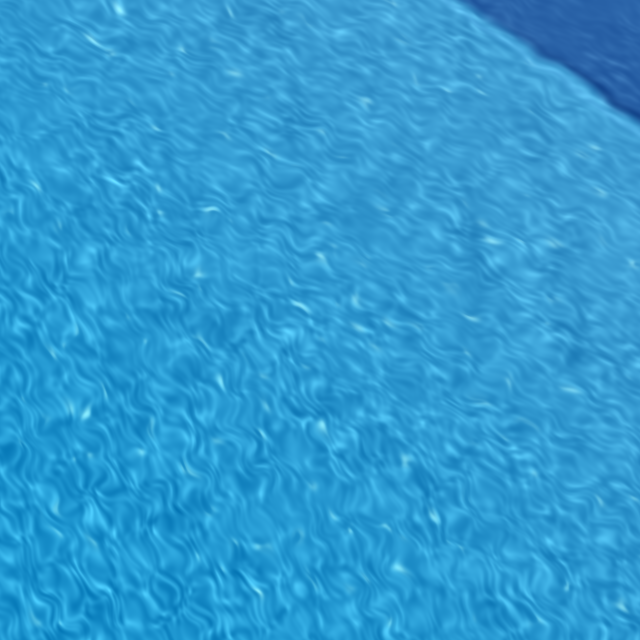
Reproduce this texture procedurally as a WebGL 2 fragment shader.

```glsl
#version 300 es
precision highp float;
precision highp int;

uniform vec2 u_resolution;
out vec4 outColor;

// Water colours
const vec3 NEAR_BLUE = vec3(0.125, 0.600, 0.825);
const vec3 FAR_BLUE = vec3(0.255, 0.625, 0.830);
const vec3 RIPPLE_TINT = vec3(0.050, 0.060, 0.050);
const vec3 GLINT_TINT = vec3(0.36, 0.27, 0.12);
const vec3 DEEP_BLUE = vec3(0.165, 0.390, 0.660);

// Ripple shape, in canvas units
const vec2 FINE_SIZE = vec2(0.026, 0.0105);
const vec2 WIDE_SIZE = vec2(0.050, 0.021);
const float PATCH_SIZE = 0.13;
const float BEND_SIZE = 0.045;
const float BEND_AMOUNT = 0.010;
const float FAR_ANGLE = -0.60;
const float NEAR_ANGLE = -1.13;
const float NOISE_GAIN = 4.4;

// Glints
const float GLINT_CELL = 0.034;
const float GLINT_CHANCE = 0.14;
const vec2 GLINT_SIZE = vec2(0.0105, 0.0060);

// Deep corner, bounded by a slanted edge
const vec2 EDGE_POINT = vec2(1.0, 0.805);
const vec2 EDGE_NORMAL = vec2(0.565, 0.825);

// Integer hash giving two values from 0 to 1
vec2 hash2(vec2 cell, uint seed) {
    uvec2 v = uvec2(ivec2(cell)) + uvec2(seed * 747u, seed * 1931u);
    v = v * 1664525u + 1013904223u;
    v.x += v.y * 1664525u;
    v.y += v.x * 1664525u;
    v ^= v >> 16u;
    v.x += v.y * 1664525u;
    v.y += v.x * 1664525u;
    v ^= v >> 16u;
    return vec2(v & 65535u) / 65535.0;
}

float cornerSlope(vec2 cell, vec2 offset, uint seed) {
    return dot(hash2(cell, seed) * 2.0 - 1.0, offset);
}

// Gradient noise scaled to about unit deviation
float noise(vec2 p, uint seed) {
    vec2 i = floor(p);
    vec2 f = p - i;
    vec2 w = f * f * f * (f * (f * 6.0 - 15.0) + 10.0);
    vec2 e = vec2(1.0, 0.0);
    float low = mix(cornerSlope(i, f, seed), cornerSlope(i + e.xy, f - e.xy, seed), w.x);
    float high = mix(cornerSlope(i + e.yx, f - e.yx, seed), cornerSlope(i + e.xx, f - e.xx, seed), w.x);
    return NOISE_GAIN * mix(low, high, w.y);
}

// Coordinates along and across a direction
vec2 alongAcross(vec2 p, float angle) {
    vec2 d = vec2(cos(angle), sin(angle));
    return vec2(dot(p, d), dot(p, vec2(-d.y, d.x)));
}

float streaks(vec2 p, float angle, uint seed) {
    vec2 q = alongAcross(p, angle);
    return 0.78 * noise(q / FINE_SIZE, seed) + 0.55 * noise(q / WIDE_SIZE, seed + 1u);
}

// Scattered soft flecks lying along the ripples
float glints(vec2 p, float angle) {
    vec2 home = floor(p / GLINT_CELL);
    float sum = 0.0;
    for (int y = -1; y <= 1; y++) {
        for (int x = -1; x <= 1; x++) {
            vec2 cell = home + vec2(x, y);
            vec2 centre = (cell + hash2(cell, 21u)) * GLINT_CELL;
            vec2 traits = hash2(cell, 22u);
            vec2 q = alongAcross(p - centre, angle) / (GLINT_SIZE * mix(0.6, 1.2, traits.y));
            sum += step(traits.x, GLINT_CHANCE) * mix(0.35, 1.0, traits.y) * exp(-dot(q, q));
        }
    }
    return sum;
}

void main() {
    vec2 uv = gl_FragCoord.xy / u_resolution;
    float far = smoothstep(0.1, 1.7, uv.x * 0.8 + uv.y);

    // Bent ripples, steep nearby and slanted far away
    vec2 bend = vec2(noise(uv / BEND_SIZE, 1u), noise(uv / BEND_SIZE, 2u));
    vec2 p = uv + BEND_AMOUNT * 0.5 * bend * mix(1.3, 0.6, far);
    p.y += 0.14 * p.y * p.y;
    float turn = smoothstep(0.15, 0.75, far);
    float ripple = streaks(p, NEAR_ANGLE, 5u) * (1.0 - turn) + streaks(p, FAR_ANGLE, 9u) * turn;
    ripple /= length(vec2(1.0 - turn, turn));

    // Calm and busy patches
    float patchiness = noise(uv / PATCH_SIZE, 13u);
    float strength = mix(1.1, 0.62, far) * clamp(1.0 + 0.22 * patchiness, 0.5, 1.5);
    float light = ripple + 0.13 * (ripple * ripple - 1.0);
    light = strength * light + 0.28 * noise(uv / (PATCH_SIZE * 0.6), 14u);

    // Water surface and glints
    vec3 color = mix(NEAR_BLUE, FAR_BLUE, far) + RIPPLE_TINT * light;
    float sparkle = glints(p, mix(NEAR_ANGLE, FAR_ANGLE, turn));
    sparkle *= smoothstep(-1.2, 1.2, ripple) * mix(1.0, 0.5, far);
    color += GLINT_TINT * sparkle;

    // Deep corner with a pale rim and a dark seam
    float edge = dot(uv - EDGE_POINT, EDGE_NORMAL) + 0.0025 * bend.x;
    vec3 deep = DEEP_BLUE + RIPPLE_TINT * light * 0.55;
    color = mix(color, deep, smoothstep(-0.008, 0.014, edge));
    float rim = exp(-pow((edge + 0.012) / 0.006, 2.0));
    float seam = exp(-pow((edge - 0.010) / 0.007, 2.0));
    color += 0.07 * rim - vec3(0.07, 0.10, 0.10) * seam * smoothstep(0.7, 1.0, uv.x);

    outColor = vec4(clamp(color, 0.0, 1.0), 1.0);
}
```
